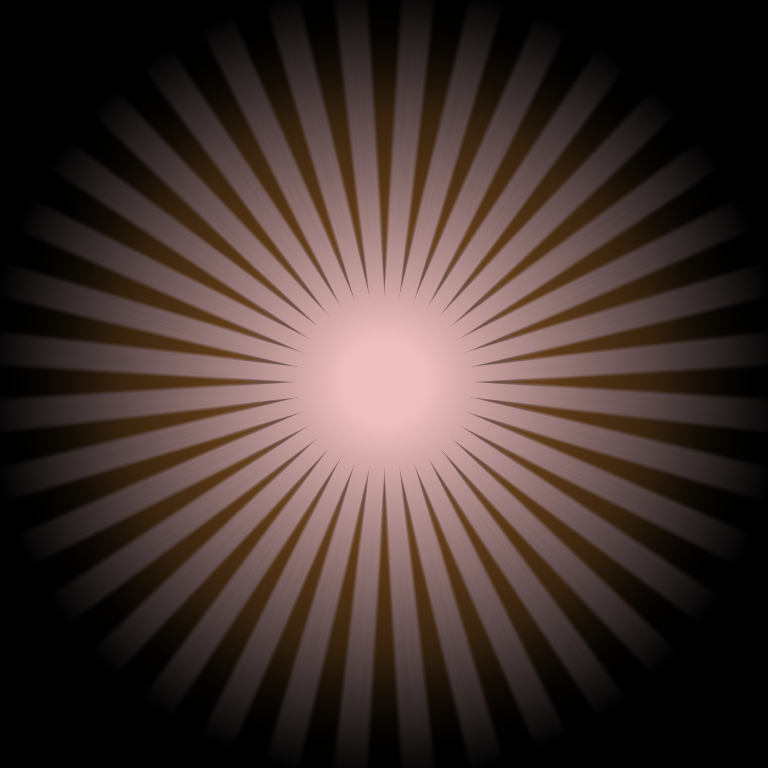
Give the GLSL for this background, as a Shadertoy shader.

```glsl
// A rosy sunburst on black: a flat glowing core and 36 soft rays over brown gaps.
// The plane is folded into equal sectors by angle; each ray is a slowly widening
// band around its sector axis, dimmed by a linear falloff with the radius.

#define CENTER vec2(0.0005, 0.0025)
#define RAY_COUNT 36.0
#define CORE_RADIUS 0.055
#define GLOW_RADIUS 0.52
#define TIP_RADIUS 0.137
#define RAY_SPREAD 0.026
#define GRAIN 0.05
#define PINK vec3(0.93, 0.745, 0.74)
#define BROWN vec3(0.57, 0.36, 0.145)
#define SLATE vec3(0.40, 0.31, 0.32)

const float TAU = 6.2831853;

float hash(vec2 cell) {
    vec3 p = fract(cell.xyx * 0.1031);
    p += dot(p, p.yzx + 33.33);
    return fract((p.x + p.y) * p.z);
}

float valueNoise(vec2 p) {
    vec2 cell = floor(p);
    vec2 f = fract(p);
    f = f * f * (3.0 - 2.0 * f);
    float low = mix(hash(cell), hash(cell + vec2(1.0, 0.0)), f.x);
    float high = mix(hash(cell + vec2(0.0, 1.0)), hash(cell + vec2(1.0, 1.0)), f.x);
    return mix(low, high, f.y);
}

void mainImage(out vec4 fragColor, in vec2 fragCoord) {
    float size = min(iResolution.x, iResolution.y);
    vec2 pos = (fragCoord - 0.5 * iResolution.xy) / size - CENTER;
    float radius = length(pos);

    // Fold the angle so that gaps lie on the axes and rays between them
    float sector = TAU / RAY_COUNT;
    float turn = atan(pos.y, pos.x + 1e-6) / sector;
    float rayId = floor(turn) + RAY_COUNT;
    float across = radius * sin((fract(turn) - 0.5) * sector);

    // Ray mask, softer towards the outer ends
    float halfWidth = TIP_RADIUS * sin(0.5 * sector) + RAY_SPREAD * (radius - TIP_RADIUS);
    float softness = max(0.0012 + 0.008 * radius, 0.75 / size);
    float ray = smoothstep(-softness, softness, halfWidth - abs(across));

    // Falloff from the flat core to black
    float glow = clamp((GLOW_RADIUS - radius) / (GLOW_RADIUS - CORE_RADIUS), 0.0, 1.0);

    // Fine brushed streaks running along the rays
    float streak = valueNoise(vec2(across * 450.0 + rayId * 37.0, radius * 14.0)) - 0.5;
    float grain = 1.0 + GRAIN * streak * smoothstep(0.14, 0.28, radius);

    vec3 rayColor = PINK * glow * grain;
    vec3 gapColor = BROWN * glow * smoothstep(0.0, 0.4, glow);
    vec3 color = mix(gapColor, rayColor, ray);

    // Slate shading where the gaps narrow to their tips
    float rim = 4.0 * ray * (1.0 - ray);
    float nearTip = 1.0 - smoothstep(TIP_RADIUS, 0.24, radius);
    color = mix(color, SLATE * glow, 0.6 * rim * nearTip);

    fragColor = vec4(color, 1.0);
}
```
